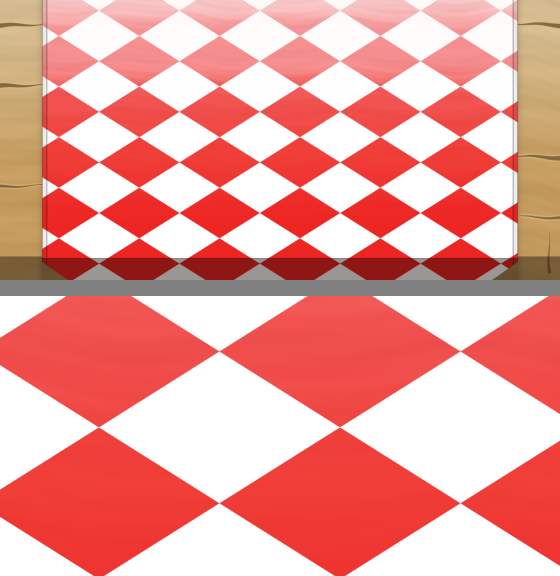
Top: the whole. Bottom: its middle third, enlarged.
Write a WebGL 2 fragment shader that draws this pattern.

```glsl
#version 300 es
precision highp float;
// A red and white harlequin cloth lying over tan wooden planks.
// Diamonds come from a folded lattice; the red fades to pink upward,
// layered sines give brush streaks, and a shadow band darkens the front edge.
uniform vec2 u_resolution;
out vec4 fragColor;

// Antialiased coverage of a signed distance, in canvas heights
float cover(float d) {
    float px = 0.75 / u_resolution.y;
    return 1.0 - smoothstep(-px, px, d);
}

// Soft, mostly horizontal brush streaks, about -1 to 1
float streaks(vec2 p) {
    float bend = p.y + 0.012 * sin(p.x * 9.0) + 0.006 * sin(p.x * 23.0 + 1.7);
    return 0.5 * sin(bend * 61.0 + sin(p.x * 5.0))
         + 0.3 * sin(bend * 137.0 + 2.0 * sin(p.x * 7.0 + 2.0))
         + 0.2 * sin(bend * 283.0 + p.x * 11.0);
}

// Distance to a stroke from a to b, thinning from width w to a point
float taper(vec2 p, vec2 a, vec2 b, float w) {
    vec2 ab = b - a;
    float h = clamp(dot(p - a, ab) / dot(ab, ab), 0.0, 1.0);
    return length(p - a - ab * h) - w * (1.0 - h);
}

vec3 woodColor(vec2 p) {
    bool left = p.x < 1.0;
    float grain = streaks(p * vec2(1.0, 0.6) + (left ? 0.0 : 3.7));
    vec3 wood = mix(vec3(0.77, 0.61, 0.37), vec3(0.84, 0.74, 0.57), smoothstep(0.3, 1.0, p.y));
    wood += 0.025 * grain;

    // Plank seams: dark tapered strokes with a pale upper lip
    vec3 seams = left ? vec3(0.908, 0.692, 0.333) : vec3(0.910, 0.437, 0.222);
    for (int i = 0; i < 3; i++) {
        float y = seams[i] + 0.003 * sin(p.x * 40.0 + float(i));
        vec2 a = vec2(left ? 0.0 : 2.0, y);
        vec2 b = vec2(left ? 0.17 : 1.82, y + 0.006);
        float d = taper(p, a, b, i == 2 ? 0.005 : 0.008);
        wood = mix(wood, vec3(0.86, 0.73, 0.50), 0.5 * cover(d - 0.005));
        wood = mix(wood, vec3(0.45, 0.36, 0.21), 0.85 * cover(d));
    }

    // Short crack in the lower right plank
    vec2 q = p + vec2(0.006 * sin(p.y * 30.0), 0.0);
    wood = mix(wood, vec3(0.50, 0.38, 0.18), 0.8 * cover(taper(q, vec2(1.967, 0.03), vec2(1.956, 0.17), 0.006)));

    // Contact shade beside the cloth
    float gap = abs(p.x - 1.0) - 0.849;
    return wood * (1.0 - 0.15 * exp(-max(gap, 0.0) * 110.0));
}

vec3 clothColor(vec2 p) {
    // Red diamonds touching at their corners
    vec2 period = vec2(0.2870, 0.1807);
    vec2 cell = abs(fract((p - vec2(0.4974, 0.7813)) / period + 0.5) - 0.5) * period;
    float d = (cell.x / period.x + cell.y / period.y - 0.5) / length(1.0 / period);

    // Red fades to pink toward the far edge, with uneven streaks
    float brush = streaks(p);
    float y = p.y + 0.014 * brush;
    vec3 red = mix(vec3(0.93, 0.15, 0.14), vec3(0.94, 0.24, 0.22), smoothstep(0.20, 0.46, y));
    red = mix(red, vec3(0.94, 0.32, 0.31), smoothstep(0.44, 0.64, y));
    red = mix(red, vec3(0.96, 0.56, 0.56), smoothstep(0.64, 0.79, y));
    red = mix(red, vec3(0.97, 0.78, 0.78), smoothstep(0.86, 1.01, y));
    red += 0.015 * brush * smoothstep(0.2, 0.8, p.y);

    vec3 white = mix(vec3(1.0), vec3(1.0, 0.98, 0.98), smoothstep(0.6, 1.0, p.y));
    vec3 cloth = mix(white, red, cover(d));

    // Stitched side hems and thin outer edges
    float inset = 0.849 - abs(p.x - 1.0);
    cloth *= 1.0 - 0.07 * cover(inset - 0.0165);
    cloth *= 1.0 - 0.45 * cover(abs(inset - 0.0165) - 0.0013);
    return cloth * (1.0 - 0.35 * cover(abs(inset) - 0.0018));
}

void main() {
    vec2 p = gl_FragCoord.xy / u_resolution.y;

    // Cloth outline: straight sides with clipped front corners
    float side = abs(p.x - 1.0) - 0.849;
    float corner = dot(vec2(side, 0.064 - p.y), normalize(vec2(0.064, 0.092)));
    float outline = max(side, corner);
    vec3 color = mix(woodColor(p), clothColor(p), cover(outline));

    // Shadow band along the front, with a darker fold line on the cloth
    float band = cover(p.y - 0.078 - 0.006 * cover(-side));
    color *= mix(vec3(1.0), vec3(0.60, 0.59, 0.58), band);
    color *= 1.0 - 0.25 * cover(abs(p.y - 0.077) - 0.0015) * cover(outline);

    fragColor = vec4(clamp(color, 0.0, 1.0), 1.0);
}
```
